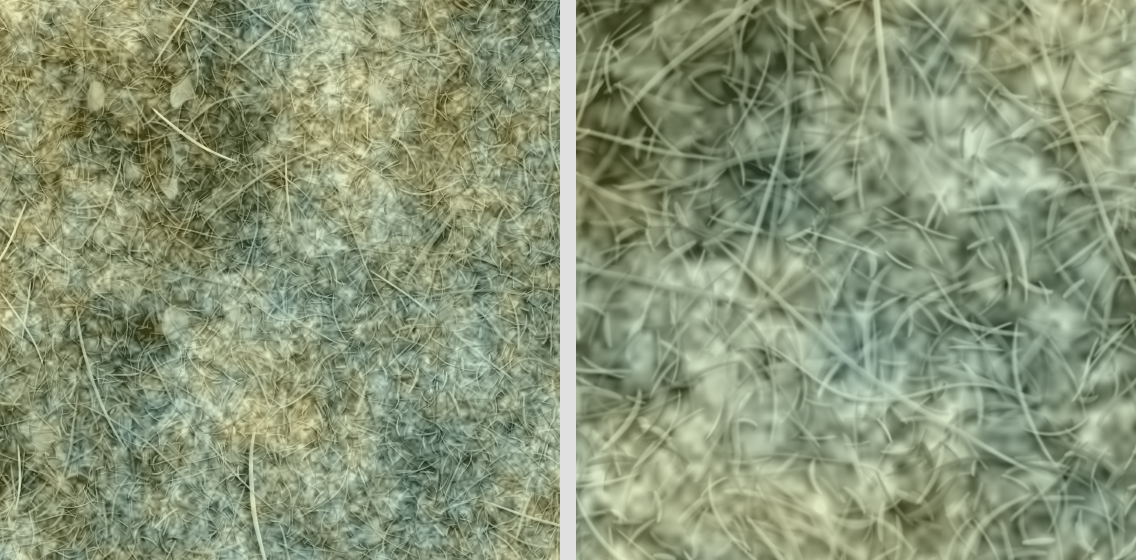
Left, the full canvas; right, a detail of the centre.
Reproduce this texture procedurally as a WebGL 1 fragment shader.

```glsl
precision highp float;
// Matted dry grass: grainy noise litter, covered by six grids of short
// bent fibres from fine to coarse, pale chips, then long straw strands.
// All layers build one tone value, which a dark-to-pale ramp colours.

uniform vec2 u_resolution;

const vec3 SHADOW_COLOR = vec3(0.27, 0.30, 0.18);
const vec3 STRAW_COLOR = vec3(0.78, 0.82, 0.69);
const vec3 WARM_TINT = vec3(0.10, 0.02, -0.07);
const float BASE_TONE = 0.52;
const float CONTRAST = 1.08;
const float FINEST_GRID = 56.0;    // cells across the canvas
const float GRID_STEP = 1.4;       // each layer is this much coarser
const float FIBRE_WIDTH = 0.0016;  // half width
const float FIBRE_OPACITY = 0.68;
const float SHADE_DEPTH = 0.20;
const float CHIP_GRID = 8.0;
const float CHIP_SHARE = 0.30;
const int STRAND_COUNT = 38;
const float STRAND_WIDTH = 0.0020;
const float SOFTNESS = 0.0012;
const float PI = 3.14159;

vec4 hash4(vec2 p) {
  vec4 q = fract(p.xyxy * vec4(0.1031, 0.1030, 0.0973, 0.1099));
  q += dot(q, q.wzxy + 33.33);
  return fract((q.xxyz + q.yzzw) * q.zywx);
}

float noise(vec2 p) {
  vec2 cell = floor(p), f = fract(p);
  f = f * f * (3.0 - 2.0 * f);
  float low = mix(hash4(cell).x, hash4(cell + vec2(1.0, 0.0)).x, f.x);
  float high = mix(hash4(cell + vec2(0.0, 1.0)).x, hash4(cell + 1.0).x, f.x);
  return mix(low, high, f.y);
}

// Noise centred on zero, moved to its own region by the seed
float grain(vec2 p, float frequency, float seed) {
  return noise(p * frequency + seed) - 0.5;
}

// Lays one bowed, tapered fibre with a soft shadow on its lower side
float layFibre(float tone, vec2 p, float angle, float halfLength, float width,
               float bow, float fibreTone, float opacity) {
  vec2 dir = vec2(cos(angle), sin(angle));
  float along = dot(p, dir) / halfLength;
  float across = dot(p, vec2(-dir.y, dir.x)) + bow * halfLength * (along * along - 0.4);
  float taper = 1.0 - 0.55 * along * along;
  float ends = 1.0 - smoothstep(0.8, 1.0, abs(along));
  float soft = max(SOFTNESS, 0.75 / u_resolution.y);
  float side = dir.x < 0.0 ? -1.0 : 1.0;
  float edge = abs(across) - width * taper;
  float shadeEdge = abs(across + side * width * 1.8) - width;
  float shade = 1.0 - smoothstep(-width, width + soft, shadeEdge);
  float cover = 1.0 - smoothstep(-soft, soft, edge);
  float rib = 0.12 * side * clamp(across / width, -1.0, 1.0);
  tone -= SHADE_DEPTH * shade * ends * opacity;
  return mix(tone, fibreTone + rib, cover * ends * opacity);
}

// One randomly turned fibre per cell, gathered from the nine nearest cells
float layFibreGrid(float tone, vec2 p, float cells, float seed, float patchTone) {
  vec2 home = floor(p * cells);
  for (int j = -1; j <= 1; j++) {
    for (int i = -1; i <= 1; i++) {
      vec2 cell = home + vec2(float(i), float(j));
      vec4 place = hash4(cell + seed);
      vec4 look = hash4(cell + seed + 71.7);
      vec2 centre = (cell + place.xy) / cells;
      float halfLength = mix(0.35, 0.9, place.w) / cells;
      float width = FIBRE_WIDTH * mix(0.6, 1.5, look.x * look.x);
      float fibreTone = mix(0.08, 1.08, sqrt(look.y)) + patchTone * 0.6;
      tone = layFibre(tone, p - centre, place.z * PI, halfLength, width,
                      (look.z - 0.5) * 0.6, fibreTone,
                      FIBRE_OPACITY * mix(0.5, 1.0, look.w));
    }
  }
  return tone;
}

// Scattered pale flakes with ragged outlines
float layChips(float tone, vec2 p) {
  vec2 cell = floor(p * CHIP_GRID);
  vec4 h = hash4(cell + 411.3);
  vec2 offset = p - (cell + mix(vec2(0.3), vec2(0.7), h.xy)) / CHIP_GRID;
  float ragged = 0.022 * grain(p, 45.0, 17.0);
  float edge = length(offset * vec2(1.0, 0.8)) + ragged - mix(0.008, 0.020, h.z);
  float cover = (1.0 - smoothstep(-0.004, 0.004, edge)) * step(h.w, CHIP_SHARE);
  return mix(tone, 0.88 + 0.5 * grain(p, 70.0, 5.0), cover * 0.7);
}

void main() {
  vec2 p = gl_FragCoord.xy / u_resolution.y;
  vec2 bend = vec2(grain(p, 16.0, 31.0), grain(p, 16.0, 83.0));

  // Ground litter from broad patches down to fine grain
  float patchTone = 0.45 * grain(p, 5.0, 3.0) + 0.30 * grain(p, 12.0, 47.0);
  vec2 curled = p + bend * 0.02;
  float tone = BASE_TONE + patchTone + 0.40 * grain(curled, 34.0, 9.0)
             + 0.60 * grain(curled, 80.0, 21.0) + 0.45 * grain(p, 165.0, 57.0);

  // Short fibres, finest first
  float cells = FINEST_GRID;
  for (int layer = 0; layer < 6; layer++) {
    tone = layFibreGrid(tone, p + bend * 0.018, cells, float(layer) * 37.0 + 11.0, patchTone);
    cells /= GRID_STEP;
    if (layer == 3) tone = layChips(tone, p);
  }

  // Long strands, mostly steep; a few are broad blades
  for (int i = 0; i < STRAND_COUNT; i++) {
    vec4 place = hash4(vec2(float(i) * 3.7 + 5.0, 219.0));
    vec4 look = hash4(vec2(float(i) * 5.3 + 2.0, 613.0));
    float angle = 1.9 + (place.z - 0.5) * 2.7;
    float width = STRAND_WIDTH * (0.7 + 0.5 * look.x + 2.2 * pow(look.y, 9.0));
    float fibreTone = mix(0.72, 1.08, look.z) + 0.25 * grain(p, 60.0, 77.0);
    tone = layFibre(tone, p + bend * 0.006 - place.xy, angle, mix(0.05, 0.15, place.w),
                    width, (look.w - 0.5) * 0.3, fibreTone, mix(0.55, 0.95, look.z));
  }

  tone = clamp(0.53 + (tone - 0.53) * CONTRAST, -0.15, 1.15);
  float warmth = grain(p, 4.0, 101.0) + 0.7 * grain(p, 22.0, 131.0);
  vec3 color = mix(SHADOW_COLOR, STRAW_COLOR, tone) + WARM_TINT * warmth;
  gl_FragColor = vec4(clamp(color, 0.0, 1.0), 1.0);
}
```
